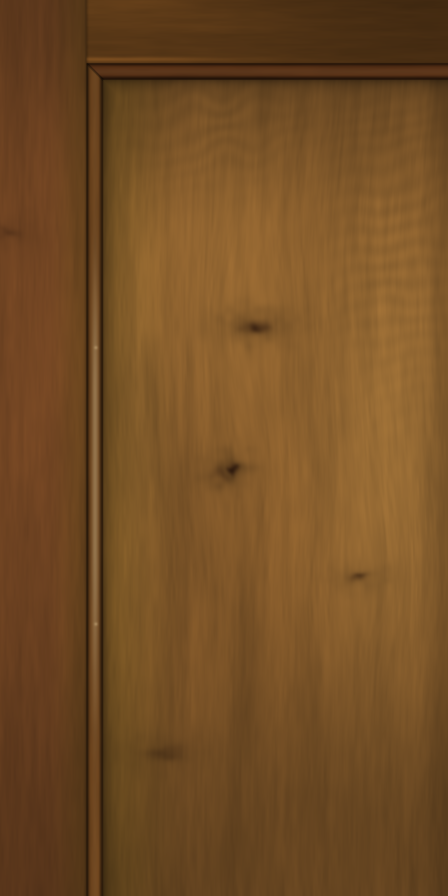
This texture is drawn by a WebGL 1 fragment shader. Its source:

```glsl
precision highp float;
// Corner of a varnished wooden door: stile, top rail, mitred moulding and a knotted panel.

uniform vec2 u_resolution;

// Layout: x runs 0..1 rightwards, y runs 0..2 downwards
const float STILE_EDGE = 0.193;
const float RAIL_EDGE = 0.141;
const float MOULD_WIDTH = 0.037;

const vec3 STILE_COLOR = vec3(0.415, 0.250, 0.125);
const vec3 RAIL_COLOR = vec3(0.335, 0.210, 0.085);
const vec3 PANEL_COLOR = vec3(0.505, 0.340, 0.160);
const vec3 GOLD_COLOR = vec3(0.605, 0.430, 0.210);
const vec3 OLIVE_COLOR = vec3(0.475, 0.340, 0.135);
const vec3 MOULD_COLOR = vec3(0.390, 0.235, 0.105);
const vec3 SHEEN_COLOR = vec3(0.650, 0.540, 0.380);
const vec3 KNOT_COLOR = vec3(0.190, 0.105, 0.055);

const vec2 KNOT_TOP = vec2(0.570, 0.728);
const vec2 KNOT_MID = vec2(0.521, 1.047);
const vec2 KNOT_RIGHT = vec2(0.800, 1.289);
const vec2 KNOT_LOW = vec2(0.365, 1.680);

float hash(vec2 p) {
  p = fract(p * vec2(0.1031, 0.1137));
  p += dot(p, p.yx + 33.33);
  return fract((p.x + p.y) * p.x * 7.31 + p.y * 13.7);
}

float noise(vec2 p) {
  vec2 i = floor(p), f = fract(p);
  f = f * f * (3.0 - 2.0 * f);
  return mix(mix(hash(i), hash(i + vec2(1, 0)), f.x),
             mix(hash(i + vec2(0, 1)), hash(i + vec2(1, 1)), f.x), f.y);
}

float fbm(vec2 p) {
  float sum = 0.0, amp = 0.5;
  for (int i = 0; i < 4; i++) {
    sum += amp * noise(p);
    p = p * 2.03 + 17.3;
    amp *= 0.5;
  }
  return sum;
}

// Soft elliptical spot
float spot(vec2 p, vec2 center, vec2 size) {
  vec2 d = (p - center) / size;
  return exp(-dot(d, d));
}

// Signed grain brightness, fibres along y
float grain(vec2 p) {
  float broad = fbm(p * vec2(13.0, 1.3)) - 0.47;
  float fine = fbm(p * vec2(65.0, 4.5) + 41.0) - 0.47;
  float pores = noise(p * vec2(180.0, 22.0)) - 0.5;
  return 0.20 * broad + 0.15 * fine + 0.05 * pores;
}

// Fibres part around a knot
float bend(vec2 p, vec2 knot) {
  return -0.35 * (p.x - knot.x) * spot(p, knot, vec2(0.09, 0.16));
}

vec3 addKnot(vec3 col, vec2 p, vec2 center, vec2 size, float strength) {
  vec2 wob = (vec2(noise(p * 45.0), noise(p * 45.0 + 9.0)) - 0.5) * 0.014;
  float halo = spot(p + wob * 2.0, center, size * vec2(3.4, 2.8));
  float core = spot(p + wob, center, size);
  col *= 1.0 - 0.24 * strength * halo;
  return mix(col, KNOT_COLOR, strength * core);
}

vec3 panel(vec2 p) {
  vec2 g = p;
  g.x += bend(p, KNOT_TOP) + bend(p, KNOT_MID) + bend(p, KNOT_RIGHT);
  g.x += 0.05 * (noise(p * vec2(2.5, 1.6)) - 0.5);
  vec3 col = mix(PANEL_COLOR, OLIVE_COLOR, 0.8 * smoothstep(0.42, 0.24, p.x));
  col = mix(col, GOLD_COLOR, 0.95 * spot(p, vec2(0.88, 0.98), vec2(0.20, 0.62)));
  col = mix(col, GOLD_COLOR, 0.45 * spot(p, vec2(0.50, 0.62), vec2(0.22, 0.48)));
  col = mix(col, GOLD_COLOR, 0.35 * spot(p, vec2(0.31, 0.95), vec2(0.06, 0.50)));
  // Darker heartwood figure and blotches
  float heart = spot(p, vec2(0.44 + 0.06 * sin(p.y * 5.0), 1.17), vec2(0.09, 0.26));
  float blotch = fbm(p * vec2(6.0, 3.2) + 5.0) - 0.47;
  col *= 1.0 + grain(g) * 1.1 + 0.14 * blotch - 0.11 * heart;
  // Cross ripples in the polish
  float ripple = sin(p.y * 145.0 + p.x * 32.0 + 7.0 * noise(p * vec2(14.0, 9.0)));
  float zone = spot(p, vec2(0.88, 0.52), vec2(0.11, 0.30))
             + spot(p, vec2(0.48, 0.27), vec2(0.16, 0.12));
  col *= 1.0 + 0.032 * ripple * zone;
  col = addKnot(col, p, KNOT_TOP, vec2(0.025, 0.013), 0.78);
  col = addKnot(col, p, KNOT_MID, vec2(0.010, 0.011), 0.95);
  col = addKnot(col, p, KNOT_MID + vec2(-0.03, 0.012), vec2(0.017, 0.014), 0.35);
  col = addKnot(col, p, KNOT_RIGHT, vec2(0.019, 0.010), 0.50);
  col = addKnot(col, p, KNOT_LOW, vec2(0.038, 0.016), 0.30);
  // Light falls off towards the ends and the frame
  col *= mix(0.80, 1.0, smoothstep(0.15, 0.55, p.y));
  col *= 1.0 - 0.24 * smoothstep(1.15, 2.0, p.y);
  col *= 1.0 - 0.14 * smoothstep(0.93, 1.0, p.x);
  float inset = min(p.x - STILE_EDGE, p.y - RAIL_EDGE) - MOULD_WIDTH;
  return col * (1.0 - 0.38 * exp(-max(inset, 0.0) / 0.016));
}

vec3 stile(vec2 p) {
  vec3 col = STILE_COLOR * (1.0 + grain(p + 7.0));
  col = mix(col, col * vec3(0.91, 0.98, 0.85), smoothstep(0.10, 0.19, p.x));
  col *= 1.0 + 0.10 * spot(p, vec2(0.08, 0.85), vec2(0.14, 0.6));
  col *= 1.0 - 0.16 * smoothstep(0.45, 0.0, p.y) - 0.16 * smoothstep(1.3, 2.0, p.y);
  return addKnot(col, p, vec2(0.02, 0.516), vec2(0.022, 0.012), 0.28);
}

vec3 rail(vec2 p) {
  vec3 col = RAIL_COLOR * (1.0 + grain(p.yx + 23.0));
  col *= mix(1.08, 0.82, smoothstep(0.25, 1.0, p.x));
  float lip = spot(p, vec2(p.x, RAIL_EDGE - 0.009), vec2(1.0, 0.005));
  return col * (1.0 + 0.35 * lip * smoothstep(0.75, 0.2, p.x));
}

// across: 0 at the frame, 1 at the panel
vec3 moulding(vec2 p, float across, bool upright) {
  vec2 g = upright ? p : p.yx;
  vec3 col = MOULD_COLOR * (1.0 + grain(g + 31.0));
  col *= upright ? vec3(1.06, 1.08, 1.0) : vec3(0.84, 0.76, 0.74);
  float ridge = exp(-pow((across - 0.52) / 0.20, 2.0));
  float lit = upright ? smoothstep(0.45, 0.9, p.y) * smoothstep(1.75, 1.2, p.y) : 0.0;
  col = mix(col, SHEEN_COLOR, ridge * (0.10 + 0.60 * lit));
  col *= 1.0 - 0.60 * exp(-pow(across / 0.16, 2.0));
  return col * (1.0 - 0.62 * smoothstep(0.68, 0.98, across));
}

void main() {
  vec2 p = gl_FragCoord.xy / u_resolution * vec2(1.0, 2.0);
  p.y = 2.0 - p.y;
  float aa = 1.0 / u_resolution.x;
  vec2 d = p - vec2(STILE_EDGE, RAIL_EDGE);
  float inner = min(d.x, d.y);

  // Assemble the frame and the panel
  vec3 trim = moulding(p, clamp(inner / MOULD_WIDTH, 0.0, 1.0), d.x < d.y);
  float mitre = smoothstep(0.004 + aa, 0.0, abs(d.x - d.y));
  trim *= 1.0 - 0.4 * mitre;
  vec3 col = mix(trim, panel(p), smoothstep(-aa, aa, inner - MOULD_WIDTH));
  col = mix(rail(p), col, smoothstep(-aa, aa, d.y));
  col = mix(stile(p), col, smoothstep(-aa, aa, d.x));
  col *= 1.0 - 0.22 * exp(-pow(d.x / 0.004, 2.0));

  // Two pale nail heads
  for (int i = 0; i < 2; i++) {
    vec2 nail = vec2(0.214, 0.776 + 0.617 * float(i));
    col = mix(col, SHEEN_COLOR * 1.1, 0.7 * spot(p, nail, vec2(0.004)));
  }
  gl_FragColor = vec4(clamp(col, 0.0, 1.0), 1.0);
}
```
